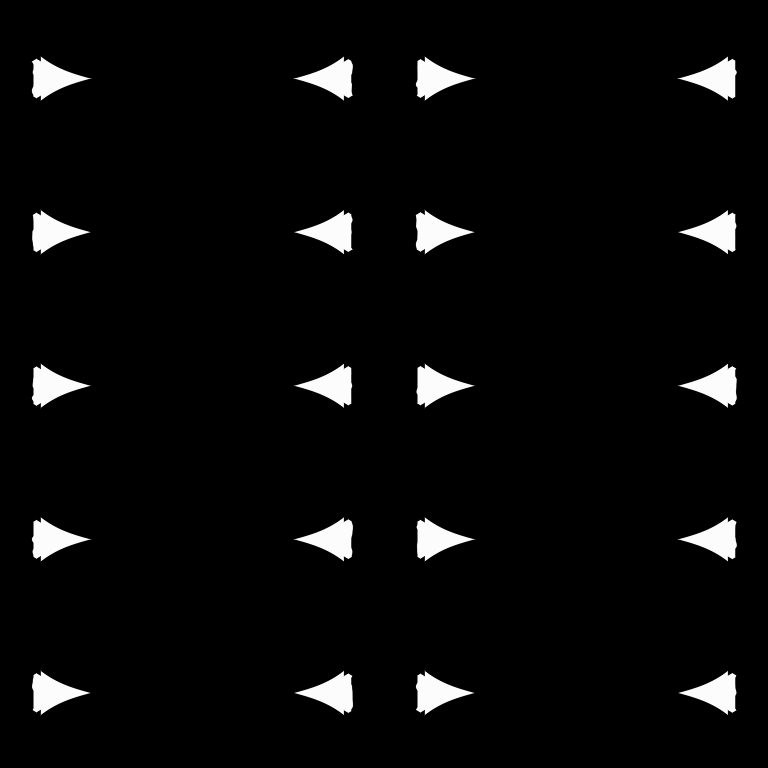
This pattern is drawn by a three.js fragment shader. Its source:

```glsl
#define GRID vec2(2.0, 5.0)
#define OFFSET vec2(0.0005, -0.0023)
#define BASE_X 0.0428
#define NOTCH_X 0.0527
#define TIP_X 0.1174
#define SPEAR_HALF 0.0287
#define BLOCK_HALF 0.0256
#define WEAR 0.0022
#define SOFT 0.0009
#define INK vec3(0.99)
#define GROUND vec3(0.0)

varying vec2 vUv;

float hash(vec3 p) {
  p = fract(p * vec3(0.1031, 0.1130, 0.0973));
  p += dot(p, p.yzx + 33.33);
  return fract((p.x + p.y) * p.z);
}

// One-dimensional value noise, seeded per arrowhead
float noise(float x, vec2 seed) {
  float i = floor(x);
  float f = smoothstep(0.0, 1.0, x - i);
  return mix(hash(vec3(seed, i)), hash(vec3(seed, i + 1.0)), f);
}

// Concave spear narrowing to a point
float spear(vec2 p) {
  float t = (TIP_X - p.x) / (TIP_X - NOTCH_X);
  float halfHeight = SPEAR_HALF * t * (0.62 + 0.38 * t * t);
  return max(NOTCH_X - p.x, abs(p.y) - halfHeight);
}

// Chamfered block behind the spear, with a worn back edge
float block(vec2 p, vec2 seed) {
  float rough = noise(p.y / 0.008 + 20.0, seed);
  float back = BASE_X - WEAR * (smoothstep(0.4, 1.0, rough) - 0.15);
  float peak = mix(BASE_X, NOTCH_X, 0.42);
  float jitter = 0.001 * (hash(vec3(seed, 50.0 + step(0.0, p.y))) - 0.5);
  float halfHeight = BLOCK_HALF + jitter - 0.6 * abs(p.x - peak);
  float sides = max(back - p.x, p.x - NOTCH_X - 0.003);
  return max(sides, abs(p.y) - halfHeight);
}

void main() {
  // Wrapped cells, each holding a mirrored pair
  vec2 grid = (vUv - OFFSET) * GRID;
  vec2 cell = mod(floor(grid), GRID);
  vec2 p = (fract(grid) - 0.5) / GRID;
  vec2 seed = vec2(cell.x * 2.0 + step(0.0, p.x), cell.y) + 1.0;
  p.x = 0.5 / GRID.x - abs(p.x);

  float d = min(spear(p), block(p, seed));
  float cover = 1.0 - smoothstep(-SOFT, SOFT, d);
  gl_FragColor = vec4(mix(GROUND, INK, cover), 1.0);
}
```
